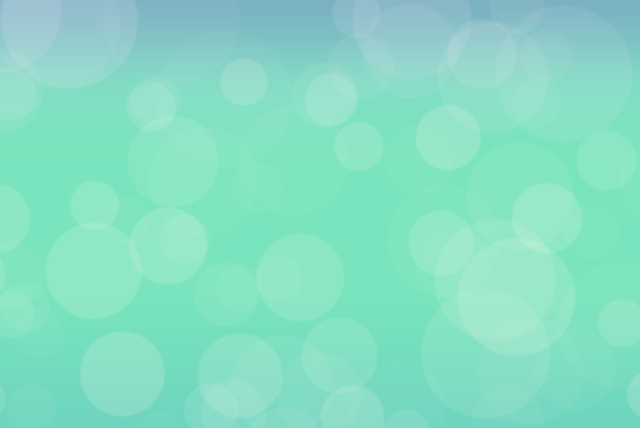
This background is drawn by a Shadertoy shader. Its source:

```glsl
// Soft translucent bokeh discs scattered over a mint gradient with a dusky blue top.

const int DISC_COUNT = 76;

vec3 hash3(float n) {
    vec3 p = fract(n * vec3(0.1031, 0.1130, 0.0973));
    p += dot(p, p.yzx + 33.33);
    return fract((p.xxy + p.yzz) * p.zyx);
}

// Vertical backdrop: teal foot, mint middle, blue-grey head
vec3 backdrop(float y) {
    vec3 color = mix(vec3(0.43, 0.83, 0.75), vec3(0.475, 0.895, 0.74), smoothstep(-0.05, 0.36, y));
    color = mix(color, vec3(0.51, 0.87, 0.77), smoothstep(0.60, 0.84, y));
    return mix(color, vec3(0.48, 0.69, 0.76), smoothstep(0.76, 1.02, y));
}

// Antialiased disc with a slightly blurred rim
float disc(vec2 p, float radius) {
    float soft = max(0.004, 0.75 / iResolution.y);
    return 1.0 - smoothstep(-soft, soft, length(p) - radius);
}

void mainImage(out vec4 fragColor, in vec2 fragCoord) {
    vec2 p = fragCoord / iResolution.y;
    float aspect = iResolution.x / iResolution.y;
    vec3 color = backdrop(p.y);

    for (int i = 0; i < DISC_COUNT; i++) {
        float id = float(i) + 1.0;
        vec3 place = hash3(id * 7.31);
        vec3 look = hash3(id * 3.77 + 91.0);

        // An even low-discrepancy spread, loosened by jitter and bled past the borders
        vec2 cell = fract(id * vec2(0.7549, 0.5698) + 0.16 * (place.xy - 0.5));
        vec2 center = mix(vec2(-0.06), vec2(aspect + 0.06, 1.06), cell);

        float radius = mix(0.055, 0.165, look.x * look.x);
        float opacity = mix(0.035, 0.19, pow(look.y, 1.3));
        vec3 tint = mix(vec3(0.96, 0.97, 0.92), vec3(0.98, 0.93, 0.99), smoothstep(0.5, 1.0, center.y));
        color = mix(color, tint, opacity * disc(p - center, radius));
    }
    fragColor = vec4(color, 1.0);
}
```
